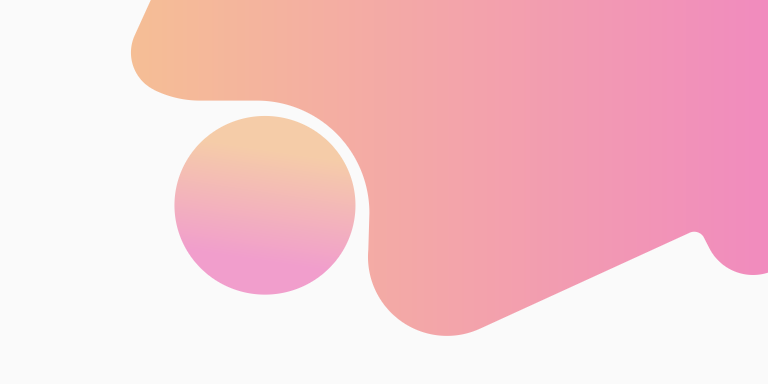
Write a Shadertoy shader that draws this background.

```glsl
// A flowing peach-to-pink panel wraps around a gradient disc on near-white.
// The outline joins circles, tangent half-planes and rounded corners as
// signed distances; lengths are in canvas heights, with the origin lower left.

float circle(vec2 p, vec2 center, float radius) {
    return length(p - center) - radius;
}

// Quadrant reaching toward negative x and y, with its corner rounded.
float roundedCorner(vec2 p, float radius) {
    return length(max(p, 0.0)) + min(max(p.x, p.y), 0.0) - radius;
}

// Upper-left end: slanted side, tight bend, then a wide arc into a flat edge.
float leftCap(vec2 p) {
    vec2 bend = vec2(0.449, 0.863);
    vec2 q = p - bend;
    float side = dot(q, vec2(-0.910, 0.414)) - 0.108;
    float wideArc = length(vec2(min(p.x - 0.521, 0.0), p.y - 1.0096)) - 0.2716;
    float chord = dot(q, vec2(-0.941, -0.339)) - 0.077;
    return min(circle(p, bend, 0.108), max(max(side, wideArc), chord));
}

// Right part: hollow around the disc, a large lobe, a rising edge, a small lobe.
float body(vec2 p) {
    vec2 bigLobe = vec2(1.164, 0.331);
    vec2 smallLobe = vec2(1.961, 0.4115);

    float lean = 0.03 * max(0.445 - p.y, 0.0);
    float hollow = roundedCorner(p - vec2(0.669 - lean, 0.445), 0.293);

    // The two edges below the panel meet almost at a right angle.
    vec2 edges = vec2(dot(p - bigLobe, vec2(0.416, -0.909)) - 0.2057,
                      dot(p - smallLobe, vec2(-0.890, -0.456)) - 0.1276);
    float wedge = roundedCorner(0.027 - edges, 0.027);

    // Trim along the chords, then let the lobes round off the cuts.
    float bigChord = dot(p - bigLobe, vec2(-0.541, -0.842)) - 0.1113;
    float smallChord = min(0.354 - p.y, p.x - 1.82);
    float d = max(max(-hollow, -wedge), max(bigChord, smallChord));
    d = max(d, 0.6 - p.x);
    return min(d, min(circle(p, bigLobe, 0.2057), circle(p, smallLobe, 0.1276)));
}

float coverage(float d) {
    return clamp(0.5 - d * iResolution.y, 0.0, 1.0);
}

void mainImage(out vec4 fragColor, in vec2 fragCoord) {
    vec2 p = fragCoord / iResolution.y;
    vec3 color = vec3(0.98);

    // Panel, shaded from left to right
    vec3 panelColor = mix(vec3(0.961, 0.745, 0.585), vec3(0.945, 0.545, 0.745),
                          clamp((p.x - 0.341) / 1.659, 0.0, 1.0));
    color = mix(color, panelColor, coverage(min(leftCap(p), body(p))));

    // Disc, shaded downward with a slight tilt
    vec2 q = p - vec2(0.690, 0.4654);
    float fade = clamp((0.145 - q.y - 0.15 * q.x) / 0.29, 0.0, 1.0);
    vec3 discColor = mix(vec3(0.961, 0.800, 0.660), vec3(0.945, 0.620, 0.800), fade);
    float disc = length(q * vec2(1.0, 1.013)) - 0.2357;
    color = mix(color, discColor, coverage(disc));

    fragColor = vec4(color, 1.0);
}
```
